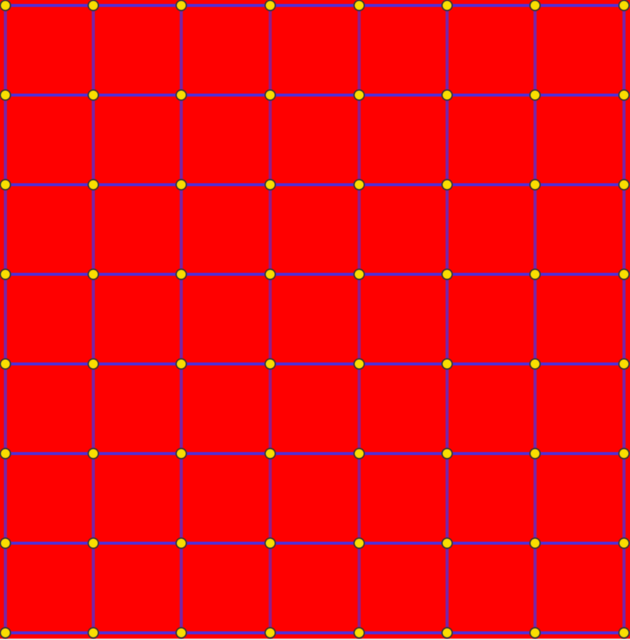
Give the GLSL for this pattern, as a Shadertoy shader.

```glsl
// A red sheet ruled by a seven by seven grid of blue and purple lines,
// with a dark-rimmed yellow bead on every crossing. Each point finds its
// nearest crossing; lines and beads are distances measured from it.

// Soft coverage of a shape from its signed distance
float cover(float dist) {
    float pixel = 1.0 / iResolution.y;
    return 1.0 - smoothstep(-pixel, pixel, dist);
}

void mainImage(out vec4 fragColor, in vec2 fragCoord) {
    vec2 p = fragCoord / iResolution.y;
    p.y = 1.0 - p.y; // rows are counted from the top

    // Nearest crossing, with slightly uneven column spacing
    vec2 pitch = vec2(0.1382, 0.14004);
    vec2 start = vec2(0.0082, 0.0085);
    vec2 cell = clamp(floor((p - start) / pitch + 0.5), 0.0, 7.0);
    vec2 crossing = start + cell * pitch;
    crossing.x += 0.0008 * cos(1.5708 * cell.x) - 0.0006;
    vec2 offset = p - crossing;

    // Vertical lines are fainter, most of all in the two middle columns
    vec3 color = vec3(1.0, 0.0, 0.0);
    vec3 lineBlue = vec3(0.30, 0.19, 0.87);
    float middle = 1.0 - step(1.0, abs(cell.x - 3.5));
    float columnOpacity = mix(0.76, 0.64, middle);
    color = mix(color, lineBlue, columnOpacity * cover(abs(offset.x) - 0.0024));
    color = mix(color, lineBlue, cover(abs(offset.y) - 0.0023));

    // Pale strip along the bottom edge
    color = mix(color, vec3(0.95, 0.90, 0.88), cover(0.9978 - p.y));

    // Beads: dark rim, then yellow core
    float radius = length(offset);
    color = mix(color, vec3(0.25, 0.21, 0.19), cover(radius - 0.0091));
    color = mix(color, vec3(0.98, 0.87, 0.0), cover(radius - 0.0068));

    fragColor = vec4(color, 1.0);
}
```
